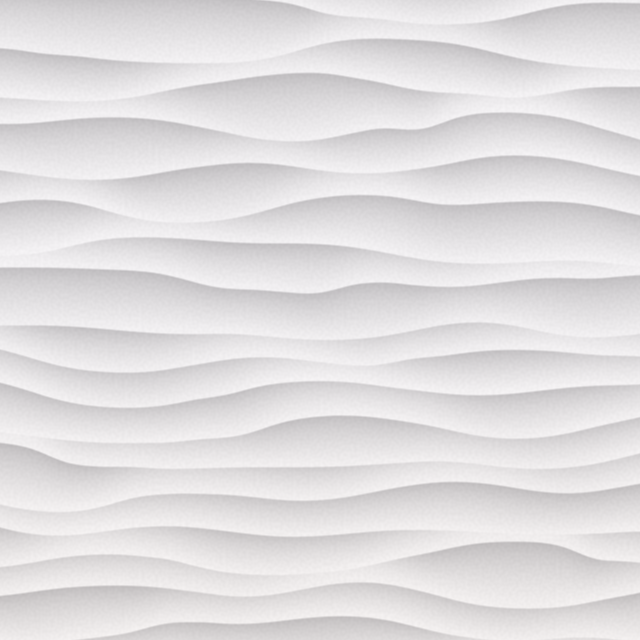
Reproduce this texture procedurally as a Shadertoy shader.

```glsl
// White plaster wall relief: stacked horizontal waves with soft shadows under each lip.

const float ROWS = 17.5;          // wave edges per canvas height
const float WAVE_FREQ = 3.1;      // main undulation along x
const float WAVE_AMP = 0.52;      // edge displacement, in rows
const float KINK_FREQ = 7.0;      // occasional tighter bends
const float KINK_AMP = 0.9;
const float DRIFT_AMP = 0.9;      // slow displacement shared by neighbours
const float EDGE_SOFT = 0.0045;   // width of the lip-to-shadow step
const float FULL_DEPTH = 0.075;   // band height that gets the full shadow
const float FALLOFF = 0.62;       // shape of the shadow gradient
const float GRAIN_FREQ = 190.0;
const float GRAIN_AMP = 0.022;
const vec3 SHADOW = vec3(0.722, 0.712, 0.722);
const vec3 LIGHT = vec3(0.950, 0.943, 0.950);
const vec3 WARM_TINT = vec3(1.0, 0.995, 0.986);

vec2 randomGradient(vec2 cell) {
    vec3 q = fract(cell.xyx * vec3(0.1031, 0.1030, 0.0973));
    q += dot(q, q.yzx + 33.33);
    float angle = 6.28318 * fract((q.x + q.y) * q.z);
    return vec2(cos(angle), sin(angle));
}

float gradientNoise(vec2 p) {
    vec2 i = floor(p), f = p - i;
    vec2 w = f * f * f * (f * (f * 6.0 - 15.0) + 10.0);
    float a = dot(randomGradient(i), f);
    float b = dot(randomGradient(i + vec2(1, 0)), f - vec2(1, 0));
    float c = dot(randomGradient(i + vec2(0, 1)), f - vec2(0, 1));
    float d = dot(randomGradient(i + vec2(1, 1)), f - vec2(1, 1));
    return mix(mix(a, b, w.x), mix(c, d, w.x), w.y);
}

// Height of one wave edge at x, measured in rows
float edgeHeight(float row, float x) {
    float wave = gradientNoise(vec2(x * WAVE_FREQ + 11.0, row * 0.83 + 40.3));
    float gate = smoothstep(0.05, 0.4, gradientNoise(vec2(x * 2.3 + 70.0, row * 0.71 + 5.2)));
    float kink = gate * gradientNoise(vec2(x * KINK_FREQ + 31.0, row * 0.77 + 90.6));
    float drift = gradientNoise(vec2(x * 1.4 + 53.0, row * 0.12 + 20.4));
    return row + WAVE_AMP * tanh(2.4 * wave + KINK_AMP * kink) + DRIFT_AMP * drift;
}

void mainImage(out vec4 fragColor, in vec2 fragCoord) {
    vec2 p = fragCoord / iResolution.y;
    float y = p.y * ROWS;

    // Nearest edges above and below
    float top = y + 4.0, bottom = y - 4.0;
    for (int k = -2; k <= 3; k++) {
        float h = edgeHeight(floor(y) + float(k), p.x);
        if (h >= y) top = min(top, h);
        else bottom = max(bottom, h);
    }
    float band = (top - bottom) / ROWS;
    float below = (top - y) / ROWS;

    // Shadow under the upper lip, fading toward the lower lip
    float fade = pow(clamp(below / max(band, 0.0001), 0.0, 1.0), FALLOFF);
    float depth = smoothstep(0.0, FULL_DEPTH, band);
    float soft = max(EDGE_SOFT, 1.5 / iResolution.y);
    float shade = (1.0 - fade) * depth * smoothstep(0.0, soft, below);

    // Plaster colour, slight unevenness and fine grain
    vec3 color = mix(LIGHT, SHADOW, shade);
    color *= mix(WARM_TINT, vec3(1.0), smoothstep(0.0, 0.6, p.y));
    color += 0.015 * gradientNoise(p * vec2(4.0, 9.0) + 17.0);
    color += GRAIN_AMP * gradientNoise(p * GRAIN_FREQ);
    fragColor = vec4(color, 1.0);
}
```
